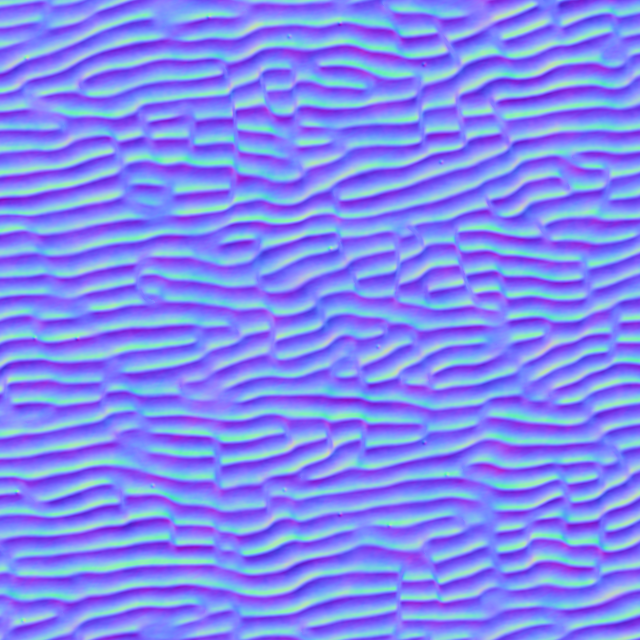
Write a WebGL 2 fragment shader that draws this texture map.

```glsl
#version 300 es
precision highp float;

uniform vec2 u_resolution;
out vec4 fragColor;

const float TAU = 6.2831853;

// Ripple layout
const float RIPPLE_COUNT = 30.0;
const float MEAN_TILT = 0.15;
const float TILT_SPREAD = 0.7;
const float PHASE_JITTER = 2.9;
const vec2 KERNEL_GRID = vec2(9.0, 15.0);
const float KERNEL_FALLOFF = 1.35;

// Slow bending and short wobbles of the crests, in radians of phase
const vec2 BEND_SCALE = vec2(2.6, 2.2);
const float BEND_AMOUNT = 6.0;
const vec2 WOBBLE_SCALE = vec2(12.0, 10.0);
const float WOBBLE_AMOUNT = 1.9;
const vec2 KINK_SCALE = vec2(24.0, 19.0);
const float KINK_AMOUNT = 1.15;

// Slope across one ripple
const float SLOPE_LOW = -0.62;
const float SLOPE_HIGH = 0.82;
const float CREST_WIDTH = 0.27;
const float CREST_START = 0.95;
const float RISE_POWER = 1.3;

// Uneven sand between ripples, grain and small pits
const vec2 SWELL_SCALE = vec2(11.0, 30.0);
const float SWELL_AMOUNT = 0.12;
const float GRAIN_SCALE = 26.0;
const float GRAIN_AMOUNT = 0.085;
const float GRAIN_DECAY = 0.76;
const float GRAIN_ANGLE = 0.5;
const float PIT_GRID = 14.0;
const float PIT_RADIUS = 0.003;
const float PIT_CHANCE = 0.08;
const float PIT_DEPTH = 0.8;

float hash(vec2 p) {
    return fract(sin(dot(p, vec2(127.1, 311.7))) * 43758.5453);
}

// Value noise: x is the value, yz its gradient
vec3 noiseGrad(vec2 p) {
    vec2 cell = floor(p);
    vec2 f = p - cell;
    vec2 u = f * f * (3.0 - 2.0 * f);
    vec2 du = 6.0 * f * (1.0 - f);
    float a = hash(cell);
    float b = hash(cell + vec2(1.0, 0.0));
    float c = hash(cell + vec2(0.0, 1.0));
    float d = hash(cell + vec2(1.0, 1.0));
    float twist = a - b - c + d;
    float value = a + (b - a) * u.x + (c - a) * u.y + twist * u.x * u.y;
    return vec3(value, du * (vec2(b - a, c - a) + twist * u.yx));
}

// Phase offset and its gradient in canvas units
vec3 phaseNoise(vec2 p, vec2 scale, float amount) {
    return amount * noiseGrad(p * scale + scale.yx) * vec3(1.0, scale);
}

vec2 waveVector(float tilt) {
    return TAU * RIPPLE_COUNT * vec2(sin(tilt), -cos(tilt));
}

// Sum of local waves: phase, phase gradient, and strength (low at forks)
vec4 ripplePhase(vec2 p) {
    vec2 wave = vec2(0.0), waveDx = vec2(0.0), waveDy = vec2(0.0);
    vec2 home = floor(p * KERNEL_GRID);
    for (int j = -2; j <= 2; j++) {
        for (int i = -2; i <= 2; i++) {
            vec2 cell = home + vec2(i, j);
            vec2 jitter = vec2(hash(cell + 3.7), hash(cell + 19.3));
            vec2 center = (cell + jitter) / KERNEL_GRID;
            vec2 d = p - center;
            vec2 k = waveVector(MEAN_TILT + TILT_SPREAD * (hash(cell + 41.9) - 0.5));
            float angle = dot(waveVector(MEAN_TILT), center) + dot(k, d)
                        + PHASE_JITTER * (hash(cell + 67.1) - 0.5);
            vec2 scaled = d * KERNEL_GRID;
            vec2 z = exp(-KERNEL_FALLOFF * dot(scaled, scaled)) * vec2(cos(angle), sin(angle));
            vec2 decay = -2.0 * KERNEL_FALLOFF * scaled * KERNEL_GRID;
            vec2 turned = vec2(-z.y, z.x);
            wave += z;
            waveDx += decay.x * z + k.x * turned;
            waveDy += decay.y * z + k.y * turned;
        }
    }
    vec2 gradient = vec2(wave.x * waveDx.y - wave.y * waveDx.x,
                         wave.x * waveDy.y - wave.y * waveDy.x);
    gradient /= dot(wave, wave) + 1e-4;
    return vec4(atan(wave.y, wave.x + 1e-6), gradient, length(wave));
}

// Quick drop below the crest, then a slow rise to the next one
float rippleSlope(float phase) {
    float t = fract(phase / TAU);
    float rise = clamp((t - CREST_WIDTH) / (CREST_START - CREST_WIDTH), 0.0, 1.0);
    float shape = max(1.0 - smoothstep(0.0, CREST_WIDTH, t), pow(rise, RISE_POWER));
    return mix(SLOPE_LOW, SLOPE_HIGH, shape);
}

vec2 sandSlope(vec2 p) {
    float c = cos(GRAIN_ANGLE), s = sin(GRAIN_ANGLE);
    mat2 turn = mat2(c, -s, s, c);
    vec2 slope = vec2(0.0);
    float scale = GRAIN_SCALE, amount = GRAIN_AMOUNT;
    for (int i = 0; i < 4; i++) {
        slope += amount * noiseGrad(turn * p * scale * vec2(0.7, 1.3) + float(i) * 17.0).yz;
        scale *= 2.0;
        amount *= GRAIN_DECAY;
    }
    return slope * turn + SWELL_AMOUNT * noiseGrad(p * SWELL_SCALE + 11.0).yz;
}

vec2 pitSlope(vec2 p) {
    vec2 cell = floor(p * PIT_GRID);
    vec2 center = cell + mix(vec2(0.2), vec2(0.8), vec2(hash(cell + 5.3), hash(cell + 8.1)));
    vec2 d = (p - center / PIT_GRID) / PIT_RADIUS;
    return PIT_DEPTH * step(hash(cell + 29.7), PIT_CHANCE) * d * exp(-dot(d, d));
}

void main() {
    vec2 p = gl_FragCoord.xy / min(u_resolution.x, u_resolution.y);

    vec4 ripple = ripplePhase(p);
    vec3 phase = ripple.xyz + phaseNoise(p, BEND_SCALE, BEND_AMOUNT)
               + phaseNoise(p, WOBBLE_SCALE, WOBBLE_AMOUNT)
               + phaseNoise(p, KINK_SCALE, KINK_AMOUNT);
    vec2 across = phase.yz / (length(phase.yz) + 1e-3);

    // Ripples fade at forks and steep turns, and vary from patch to patch
    float strength = smoothstep(0.0, 0.7, ripple.w) * smoothstep(0.1, 0.8, abs(across.y));
    strength *= mix(0.75, 1.15, noiseGrad(p * vec2(9.0, 14.0) + 53.0).x);
    float slope = strength * rippleSlope(phase.x);

    vec2 tilt = slope * vec2(across.x, -across.y) + sandSlope(p) + pitSlope(p);
    tilt *= min(1.0, 0.9 / (length(tilt) + 1e-4));
    vec3 normal = vec3(tilt, sqrt(1.0 - dot(tilt, tilt)));
    fragColor = vec4(0.5 + 0.5 * normal, 1.0);
}
```
